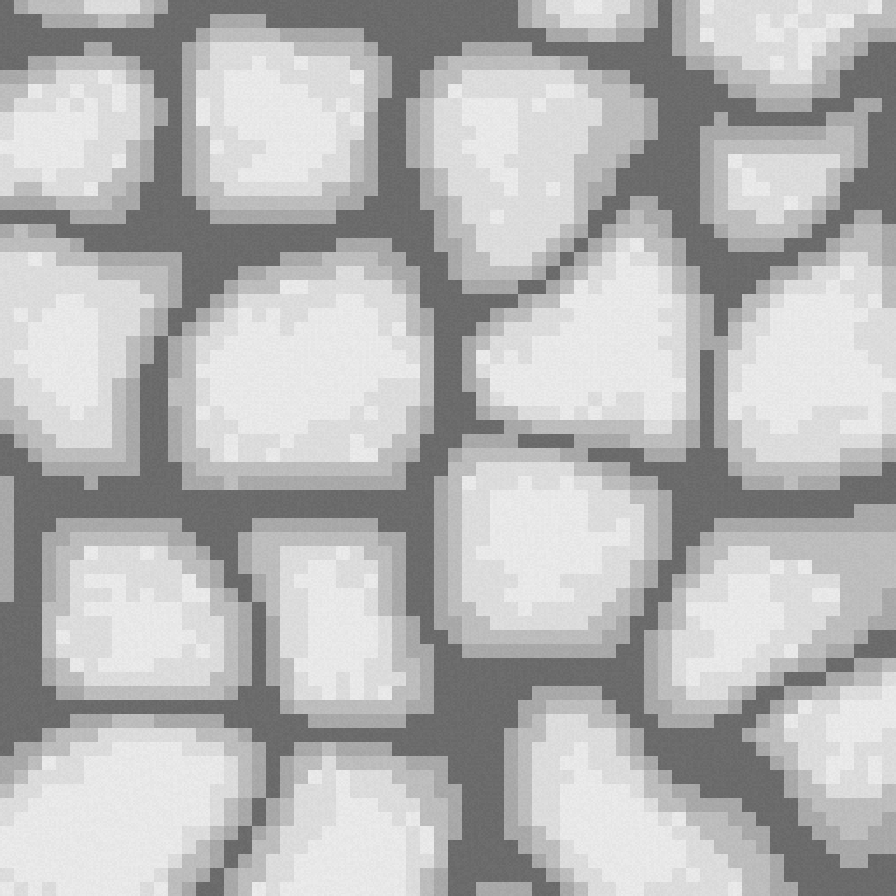
Reproduce this texture procedurally as a WebGL 1 fragment shader.

```glsl
precision highp float;

uniform vec2 u_resolution;

const float BLOCKS = 64.0;       // square blocks along the canvas
const float STONE_PITCH = 16.0;  // mean stone spacing in blocks

float hash(vec2 p) {
  return fract(sin(dot(p, vec2(127.1, 311.7))) * 43758.5453);
}

float valueNoise(vec2 p) {
  vec2 i = floor(p);
  vec2 f = fract(p);
  f = f * f * (3.0 - 2.0 * f);
  return mix(mix(hash(i), hash(i + vec2(1.0, 0.0)), f.x),
             mix(hash(i + vec2(0.0, 1.0)), hash(i + vec2(1.0, 1.0)), f.x), f.y);
}

// Stone centre in xy, size weight in z
vec3 stoneSeed(vec2 id) {
  return vec3(id + 0.08 + 0.84 * vec2(hash(id + 3.7), hash(id + 19.3)),
              0.27 * hash(id + 41.9));
}

// Rounded depth inside a weighted Voronoi stone; negative in the mortar
float stoneDepth(vec2 p) {
  p += 0.36 * (vec2(valueNoise(p * 1.7 + 7.0), valueNoise(p * 1.7 + 31.0)) - 0.5);

  vec2 nearestId = vec2(0.0);
  vec3 nearest = vec3(0.0);
  float nearestPower = 100.0;
  for (int y = -2; y <= 2; y++) {
    for (int x = -2; x <= 2; x++) {
      vec2 id = floor(p) + vec2(float(x), float(y));
      vec3 seed = stoneSeed(id);
      vec2 away = p - seed.xy;
      float power = dot(away, away) - seed.z;
      if (power < nearestPower) {
        nearestPower = power;
        nearest = seed;
        nearestId = id;
      }
    }
  }

  // Smooth minimum of the distances to all borders rounds the corners
  float sum = 0.0;
  for (int y = -2; y <= 2; y++) {
    for (int x = -2; x <= 2; x++) {
      if (x == 0 && y == 0) continue;
      vec3 seed = stoneSeed(nearestId + vec2(float(x), float(y)));
      vec2 away = p - seed.xy;
      float border = (dot(away, away) - seed.z - nearestPower)
                   / (2.0 * max(distance(seed.xy, nearest.xy), 0.1));
      sum += exp(-11.0 * border);
    }
  }
  return -log(sum) / 11.0 - 0.018 - 0.04 * hash(nearestId + 67.0);
}

// Mortar, two rim bands, then a speckled face with a bright middle
float blockShade(vec2 block) {
  float depth = stoneDepth((block + 0.5) / STONE_PITCH);
  if (depth < 0.0) return 0.42;
  if (depth < 0.05) return 0.66;
  if (depth < 0.112) return 0.74;
  float speckle = hash(block + 11.0);
  float patches = valueNoise(block * 0.45 + 5.0) - 0.5;
  float bright = depth + 0.13 * patches + 0.06 * (speckle - 0.5);
  return bright > 0.222 || speckle > 0.86 ? 0.91 : 0.86;
}

void main() {
  vec2 uv = gl_FragCoord.xy / u_resolution.y;
  vec2 grid = uv * BLOCKS;
  float pixelWidth = BLOCKS / u_resolution.y;

  // Blend blocks by their coverage of this pixel
  vec2 corner = floor(grid + 0.5);
  vec2 coverage = clamp((grid - corner) / pixelWidth + 0.5, 0.0, 1.0);
  float shade = 0.0;
  for (int y = 0; y <= 1; y++) {
    for (int x = 0; x <= 1; x++) {
      vec2 side = vec2(float(x), float(y));
      vec2 share = mix(1.0 - coverage, coverage, side);
      float weight = share.x * share.y;
      if (weight > 0.001) shade += weight * blockShade(corner - 1.0 + side);
    }
  }

  // Fine surface grain
  shade += 0.03 * (hash(floor(uv * 512.0)) - 0.5);
  gl_FragColor = vec4(vec3(shade), 1.0);
}
```
